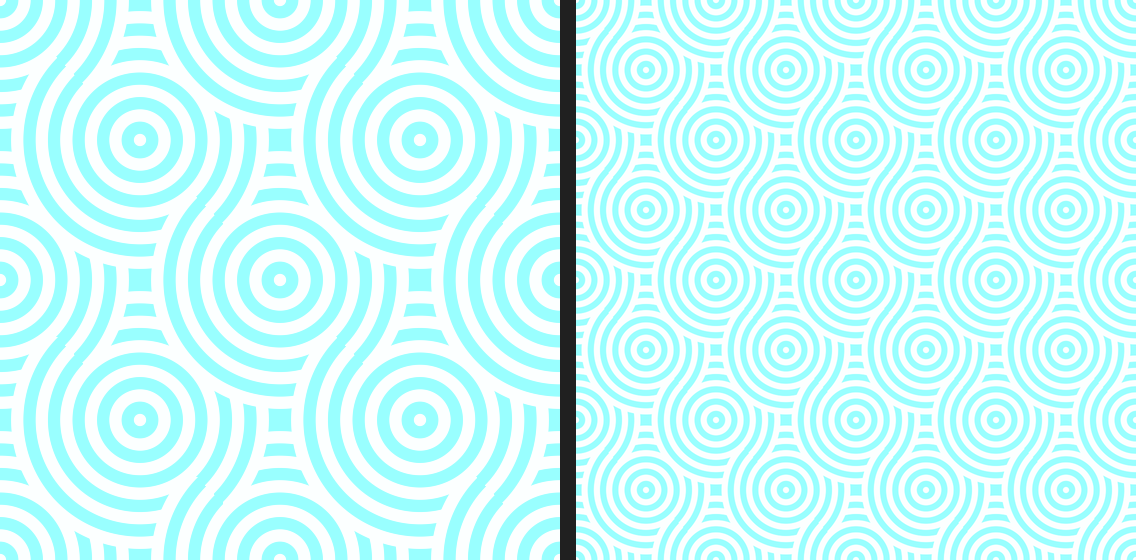
Left: one tile. Right: repeated 2 by 2.
This pattern is drawn by a three.js fragment shader. Its source:

```glsl
// Overlapping discs of concentric rings on a diagonal lattice, joined by S-curves.

varying vec2 vUv;

const vec3 CYAN = vec3(0.60, 1.00, 1.00);
const vec3 WHITE = vec3(0.99, 1.00, 1.00);
const float REPEATS = 2.0;       // square repeats across and down, two discs in each
const float BAND = 0.062;        // width of one ring, in lattice steps
const float RIM = 10.0;          // bands from the centre to the middle of the white rim
const float SOFTNESS = 0.0011;   // half width of a smoothed edge, in canvas units

const float STEPS_PER_CANVAS = REPEATS * 1.41421;
const float SOFT = SOFTNESS * STEPS_PER_CANVAS;
const float DISC_RADIUS = (RIM + 0.5) * BAND;

// 1 on white rings, 0 on cyan rings; white at the centre and out from the rim
float whiteRings(float radius) {
  float bands = min(radius / BAND, RIM);
  float wave = abs(2.0 * fract(0.5 * bands) - 1.0);
  return smoothstep(-SOFT, SOFT, (wave - 0.5) * BAND);
}

float discCoverage(float radius) {
  return 1.0 - smoothstep(DISC_RADIUS - SOFT, DISC_RADIUS + SOFT, radius);
}

// Cell corners from bottom to top layer: (0,0), (0,1), (1,1), (1,0)
vec2 layerCorner(float layer) {
  return vec2(step(1.5, layer), step(0.5, layer) * step(layer, 2.5));
}

void main() {
  // Rotate by 45 degrees so that disc centres fall on whole numbers
  vec2 p = vUv * REPEATS;
  vec2 cell = fract(vec2(p.x + p.y, p.y - p.x));

  // Paint the four corner discs over the cyan ground
  float white = 0.0;
  for (int i = 0; i < 4; i++) {
    float radius = distance(cell, layerCorner(float(i)));
    white = mix(white, whiteRings(radius), discCoverage(radius));
  }

  gl_FragColor = vec4(mix(CYAN, WHITE, white), 1.0);
}
```
